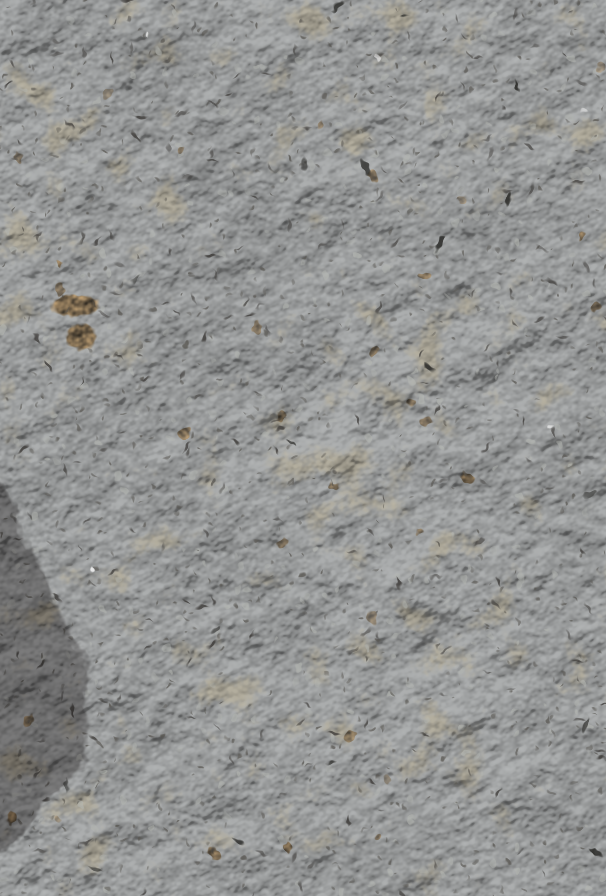
Give the GLSL for this texture, as a Shadertoy shader.

```glsl
vec2 hash2(vec2 c) {
    vec3 q = fract(c.xyx * vec3(0.1031, 0.1030, 0.0973));
    q += dot(q, q.yzx + 33.33);
    return fract((q.xx + q.yz) * q.zy);
}

float corner(vec2 cell, vec2 offset, vec2 f) {
    return dot(hash2(cell + offset) * 2.0 - 1.0, f - offset);
}

float gradientNoise(vec2 p) {
    vec2 i = floor(p), f = p - i;
    vec2 u = f * f * f * (f * (f * 6.0 - 15.0) + 10.0);
    i += 200.0;
    return mix(mix(corner(i, vec2(0, 0), f), corner(i, vec2(1, 0), f), u.x),
               mix(corner(i, vec2(0, 1), f), corner(i, vec2(1, 1), f), u.x), u.y);
}

// Rough height, with streaks that rise gently to the right
float height(vec2 p) {
    p = mat2(0.90, -0.42, 0.42, 0.90) * p * vec2(0.85, 1.0);
    float sum = 0.0, freq = 13.0;
    for (int i = 0; i < 5; i++) {
        sum += gradientNoise(p * freq + float(i) * 17.3) / freq * (0.65 + 0.13 * float(i));
        freq *= 1.95;
    }
    return sum;
}

// Scattered, randomly turned ellipses; size is in cells
float flakes(vec2 p, float cells, float density, vec2 size, float seed) {
    vec2 q = p * cells, base = floor(q);
    float edge = 0.8 * cells / iResolution.y, cover = 0.0;
    for (int y = -1; y <= 1; y++)
    for (int x = -1; x <= 1; x++) {
        vec2 id = base + vec2(x, y);
        vec2 place = hash2(id + seed), kind = hash2(id + seed + 57.0);
        if (kind.x > density) continue;
        float angle = 0.7 + (kind.y - 0.5) * 3.1;
        vec2 d = mat2(cos(angle), -sin(angle), sin(angle), cos(angle)) * (q - id - place);
        vec2 radius = size * mix(0.45, 1.0, kind.x / density);
        float dist = (length(d / radius) - 1.0) * radius.y;
        float strength = mix(0.5, 1.0, fract(place.x * 7.0 + place.y * 3.0));
        cover = max(cover, strength * smoothstep(edge, -edge, dist));
    }
    return cover;
}

// A single ragged patch
float patchCover(vec2 p, vec2 centre, vec2 radius) {
    return smoothstep(1.15, 0.85, length((p - centre) / radius));
}

void mainImage(out vec4 fragColor, in vec2 fragCoord) {
    vec2 p = fragCoord / iResolution.y;
    vec2 ragged = vec2(gradientNoise(p * 130.0), gradientNoise(p * 130.0 + 41.0));
    vec2 w = p + 0.005 * ragged;

    // Relief lit from above
    vec2 toLight = vec2(-0.3, 0.95) * 0.0022;
    float slope = (height(p) - height(p + toLight)) / 0.0022;
    float tone = 0.602 + slope * (slope > 0.0 ? 0.036 : 0.052);
    tone -= 0.07 * smoothstep(1.1, 2.6, -slope);

    // Mottled minerals and broad weathering
    float grain = gradientNoise(p * 95.0 + 7.0) + 0.8 * gradientNoise(p * 190.0 + 3.0);
    float broad = gradientNoise(p * 4.0 + 2.6) + 0.6 * gradientNoise(p * 9.0 + 5.0);
    tone += 0.075 * grain + 0.06 * broad;
    tone = min(tone, 0.67 + 0.35 * (tone - 0.67));

    // Cool stone with pale ochre stains
    float stain = smoothstep(0.12, 0.55, gradientNoise(p * 24.0 + 11.0) + 0.4 * broad + 0.2 * grain);
    vec3 color = tone * mix(vec3(0.990, 1.003, 1.006), vec3(1.03, 1.0, 0.91), stain);

    // Pale crystals, then rusty and dark inclusions
    color = mix(color, vec3(0.71, 0.72, 0.70), 0.6 * flakes(w, 48.0, 0.25, vec2(0.26, 0.17), 11.0));
    float rust = flakes(w, 17.0, 0.14, vec2(0.15, 0.10), 83.0);
    rust = max(rust, patchCover(w, vec2(0.084, 0.659), vec2(0.026, 0.012)));
    rust = max(rust, patchCover(w, vec2(0.090, 0.624), vec2(0.017, 0.014)));
    vec3 rustColor = vec3(0.42, 0.34, 0.23) * (1.0 + 0.9 * grain + 0.15 * slope);
    color = mix(color, rustColor, 0.85 * rust);
    color = mix(color, vec3(0.34, 0.33, 0.31), 0.75 * flakes(w, 80.0, 0.20, vec2(0.26, 0.14), 29.0));
    color = mix(color, vec3(0.24, 0.23, 0.22), 0.85 * flakes(w, 38.0, 0.22, vec2(0.25, 0.075), 47.0));
    color = mix(color, vec3(0.17, 0.17, 0.16), 0.9 * flakes(w, 16.0, 0.10, vec2(0.16, 0.055), 71.0));

    // Shaded face at the lower left
    float rim = min(min((0.466 - p.y) * 0.47, (p.y - 0.05) * 0.95), 0.096);
    rim += 0.018 * gradientNoise(p * 22.0) + 0.008 * ragged.x;
    float face = smoothstep(0.004, -0.004, p.x - rim);
    color *= mix(vec3(1.0), vec3(0.71, 0.70, 0.70), face);

    // Rare bright glints
    color = mix(color, vec3(0.92), flakes(w, 11.0, 0.06, vec2(0.05, 0.03), 19.0));
    fragColor = vec4(clamp(color, 0.0, 1.0), 1.0);
}
```
